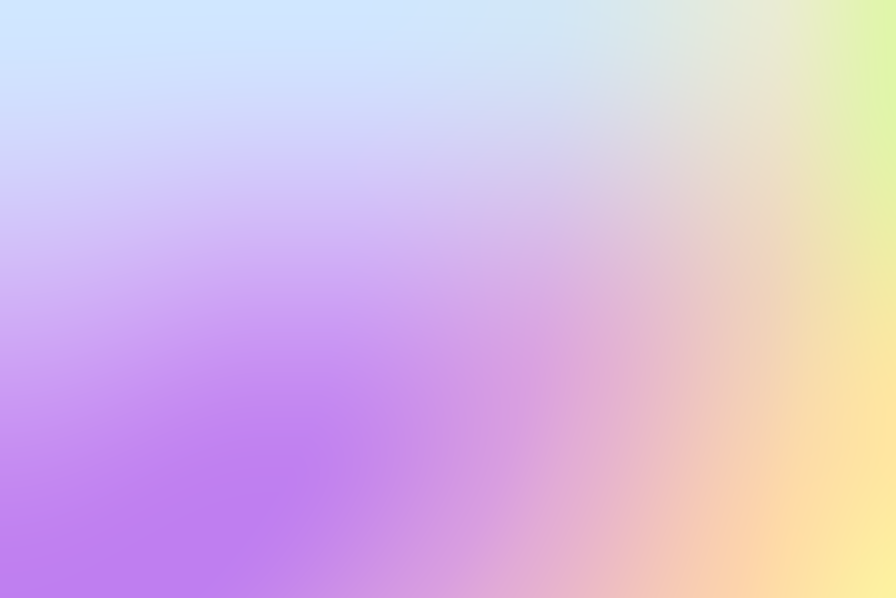
Give the GLSL for this background, as a Shadertoy shader.

```glsl
// Soft pastel gradient: blue sky into violet, bending through pink to peach and lime.

const vec3 SKY      = vec3(0.815, 0.906, 1.000);
const vec3 LAVENDER = vec3(0.853, 0.700, 0.968);
const vec3 VIOLET   = vec3(0.750, 0.496, 0.941);
const vec3 ICE      = vec3(0.827, 0.906, 0.961);
const vec3 PINK     = vec3(0.868, 0.643, 0.866);
const vec3 CREAM    = vec3(0.925, 0.925, 0.820);
const vec3 TAN      = vec3(0.945, 0.845, 0.722);
const vec3 PEACH    = vec3(1.000, 0.845, 0.656);
const vec3 LIME     = vec3(0.875, 0.967, 0.655);
const vec3 AMBER    = vec3(1.000, 0.905, 0.627);
const vec3 LEMON    = vec3(0.988, 0.961, 0.627);

// Ramp between two positions, halfway between linear and smooth
float softRamp(float start, float end, float x) {
    float t = clamp((x - start) / (end - start), 0.0, 1.0);
    return mix(t, t * t * (3.0 - 2.0 * t), 0.6);
}

// Quadratic curve through colour space
vec3 colourCurve(vec3 a, vec3 control, vec3 b, float t) {
    return mix(mix(a, control, t), mix(control, b, t), t);
}

// Two successive blends down a column
vec3 columnRamp(vec3 top, vec3 middle, vec3 bottom, vec4 stops, float depth) {
    vec3 upper = mix(top, middle, softRamp(stops.x, stops.y, depth));
    return mix(upper, bottom, softRamp(stops.z, stops.w, depth));
}

// Blue to violet, with the violet rising away from the left edge
vec3 coolColumn(float x, float depth) {
    float reach = mix(1.0, 0.83, smoothstep(0.0, 0.3, x));
    return colourCurve(SKY, LAVENDER, VIOLET, smoothstep(-0.01, reach, depth));
}

vec3 pastel(vec2 uv) {
    float depth = 1.0 - uv.y;
    float bend = pow(depth, 4.0);

    // Vertical colour ramps
    vec3 cool = coolColumn(uv.x, depth);
    vec3 rose = mix(ICE, PINK, smoothstep(0.0, 0.66, depth));
    vec3 warm = columnRamp(CREAM, TAN, PEACH, vec4(0.0, 0.5, 0.45, 0.9), depth);
    vec3 rim = columnRamp(LIME, AMBER, LEMON, vec4(0.17, 0.68, 0.75, 1.05), depth);

    // Column centres, curving left toward the bottom
    float coolEnd = 0.39 - 0.17 * bend;
    float roseAt = 0.65 - 0.13 * bend;
    float warmAt = 0.88 - 0.04 * bend;

    // Overlapping horizontal blends
    vec3 colour = mix(cool, rose, softRamp(coolEnd, roseAt + 0.03, uv.x));
    colour = mix(colour, warm, softRamp(roseAt - 0.04, warmAt + 0.03, uv.x));
    return mix(colour, rim, softRamp(warmAt - 0.02, 1.01, uv.x));
}

void mainImage(out vec4 fragColor, in vec2 fragCoord) {
    fragColor = vec4(pastel(fragCoord / iResolution.xy), 1.0);
}
```
